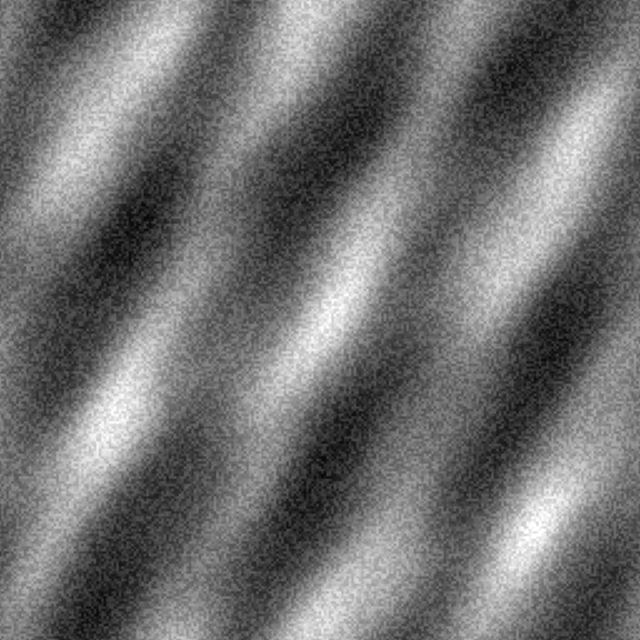
Write a three.js fragment shader that draws this pattern.

```glsl
// Soft grey diagonal streaks, three columns by two rows, each column stepped by a third.
// Two crossed plane waves form the streaks; layered sines mottle them and fine
// wrapping value noise adds grain. All wave counts are whole, so the square tiles.

varying vec2 vUv;

const float TAU = 6.2831853;
const float GRAIN_CELLS = 256.0;

// Cosine wave with whole cycles across and up; peak is its phase in cycles.
float planeWave(vec2 p, vec2 cycles, float peak) {
  return cos(TAU * (dot(p, cycles) - peak));
}

float hash(vec2 cell) {
  vec3 q = fract(vec3(cell.xyx) * 0.1031);
  q += dot(q, q.yzx + 33.33);
  return fract((q.x + q.y) * q.z);
}

// Smooth value noise from -1 to 1, repeating after the given number of cells.
float wrappedNoise(vec2 p, float cells) {
  vec2 cell = floor(p * cells);
  vec2 f = fract(p * cells);
  f = f * f * (3.0 - 2.0 * f);
  vec2 lo = mod(cell, cells);
  vec2 hi = mod(cell + 1.0, cells);
  float bottom = mix(hash(lo), hash(vec2(hi.x, lo.y)), f.x);
  float top = mix(hash(vec2(lo.x, hi.y)), hash(hi), f.x);
  return 2.0 * mix(bottom, top, f.y) - 1.0;
}

// Bright peaks stretched along the rising diagonal.
float streaks(vec2 p, float steep, float shallow) {
  return steep * planeWave(p, vec2(4.0, -2.0), 0.024)
       + shallow * planeWave(p, vec2(1.0, -2.0), 0.487);
}

// Gentle unevenness that makes each streak differ.
float mottle(vec2 p, float amount) {
  float sum = planeWave(p, vec2(5.0, 1.0), 0.31)
            + planeWave(p, vec2(2.0, -5.0), 0.72)
            + planeWave(p, vec2(7.0, -3.0), 0.15)
            + 0.7 * planeWave(p, vec2(8.0, -7.0), 0.58);
  return amount * sum;
}

void main() {
  // Large forms, with highlights lifted slightly above the midtones
  float form = streaks(vUv, 0.20, 0.15) + mottle(vUv, 0.026);
  float grey = 0.42 + form + 0.65 * form * form;

  // Fine grain
  grey += 0.11 * wrappedNoise(vUv, GRAIN_CELLS);

  gl_FragColor = vec4(vec3(clamp(grey, 0.0, 1.0)), 1.0);
}
```
